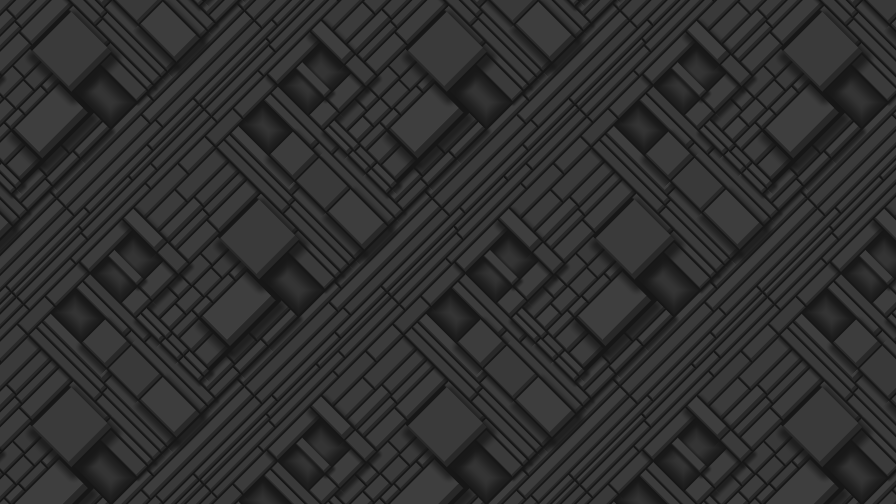
A WebGL 2 fragment shader for this background:

```glsl
#version 300 es
precision highp float;
// Dark diagonal relief of raised planks and blocks, repeating on a tilted square lattice.

uniform vec2 u_resolution;
out vec4 outColor;

const float TOP = 0.232;
const float WALL = 0.158;
const float GAP_TONE = 0.088;
const float PERIOD = 0.745;              // repeat distance, in canvas heights
const vec2 ANCHOR = vec2(0.514, 0.525);  // centre of one large square
const float GAP = 0.0035;                // half the gap between blocks, in repeats
const vec2 DROP = vec2(-0.004, 0.011);   // visible wall for a block of height one

float hash(vec2 p) {
    return fract(sin(dot(p, vec2(127.1, 311.7))) * 43758.5453);
}

float boxDistance(vec2 p, vec2 halfSize) {
    vec2 d = abs(p) - halfSize;
    return length(max(d, 0.0)) + min(max(d.x, d.y), 0.0);
}

float fill(float d) {
    float pixel = 1.41421 / (PERIOD * u_resolution.y);
    return clamp(0.5 - d / pixel, 0.0, 1.0);
}

vec2 wrapCell(vec2 p) {
    return p - round(p);
}

// Uneven cuts of the unit interval into count pieces
float cut(float k, float count, float seed) {
    float inner = step(0.5, k) * step(k, count - 0.5);
    return (k + inner * 0.55 * (hash(vec2(k, seed)) - 0.5)) / count;
}

// Start, end and index of the piece that holds x
vec3 piece(float x, float count, float seed) {
    float k = floor(x * count + 0.5);
    k = clamp(x < cut(k, count, seed) ? k - 1.0 : k, 0.0, count - 1.0);
    return vec3(cut(k, count, seed), cut(k + 1.0, count, seed), k);
}

// Sunken floor, darker toward its rim; rect is centre and half size
float recess(float tone, vec2 q, vec4 rect) {
    float d = boxDistance(wrapCell(q - rect.xy), rect.zw - GAP);
    float ground = mix(0.11, 0.205, smoothstep(0.0, 0.065, -d));
    return mix(tone, ground, fill(d));
}

// Raised group cut into counts.y rows of counts.x planks, with shadow, wall and top
float planks(float tone, vec2 q, vec4 rect, vec2 counts, float height, vec2 drop) {
    vec2 p = wrapCell(q - rect.xy);
    vec2 uv = 0.5 * p / rect.zw + 0.5;
    float seed = dot(rect, vec4(7.0, 13.0, 3.0, 5.0));
    vec3 row = piece(uv.y, counts.y, seed);
    vec3 col = piece(uv.x, counts.x, seed + row.z + 2.3);
    vec2 lo = vec2(col.x, row.x);
    vec2 hi = vec2(col.y, row.y);
    vec2 centre = (lo + hi - 1.0) * rect.zw;
    vec2 halfSize = (hi - lo) * rect.zw - GAP;
    float variation = hash(vec2(col.z + seed, row.z));
    float rise = height * mix(0.55, 1.15, variation);

    float shadow = boxDistance(p - centre - drop * rise, halfSize);
    tone = mix(GAP_TONE, tone, mix(0.25, 1.0, smoothstep(0.0, 0.022 * rise, shadow)));
    tone = mix(tone, WALL, fill(boxDistance(p - centre, halfSize)));

    vec2 wall = 0.5 * sign(drop) * min(abs(drop) * rise, halfSize);
    float top = boxDistance(p - centre + wall, halfSize - abs(wall));
    return mix(tone, TOP + 0.022 * (variation - 0.5), fill(top));
}

// Groups: "rising" ones run up to the right, "falling" ones down to the right
float relief(vec2 rising) {
    vec2 falling = rising.yx;
    vec2 d = DROP;
    vec2 e = DROP.yx;
    float t = GAP_TONE;

    // Sunken floors
    t = recess(t, rising, vec4(0.315, -0.28, 0.065, 0.08));
    t = recess(t, rising, vec4(-0.03, 0.21, 0.07, 0.10));
    t = recess(t, rising, vec4(-0.425, -0.28, 0.115, 0.08));

    // Long stripe band between the block clusters
    t = planks(t, rising, vec4(0.07, 0.38, 0.5, 0.068), vec2(2, 3), 1.0, d);
    t = planks(t, rising, vec4(-0.30, 0.514, 0.5, 0.066), vec2(3, 4), 0.9, d);

    // Rising planks and small blocks
    t = planks(t, rising, vec4(0.295, -0.39, 0.165, 0.03), vec2(2, 1), 1.0, d);
    t = planks(t, rising, vec4(-0.06, -0.27, 0.19, 0.15), vec2(2, 5), 1.2, d);
    t = planks(t, rising, vec4(-0.29, -0.035, 0.19, 0.085), vec2(4, 3), 1.0, d);
    t = planks(t, rising, vec4(-0.32, 0.265, 0.22, 0.045), vec2(3, 2), 1.0, d);
    t = planks(t, rising, vec4(-0.425, 0.13, 0.055, 0.08), vec2(1, 2), 1.3, d);
    t = planks(t, rising, vec4(-0.425, -0.39, 0.115, 0.03), vec2(1, 1), 1.2, d);
    t = planks(t, rising, vec4(-0.425, -0.16, 0.115, 0.04), vec2(2, 1), 1.2, d);

    // Falling planks
    t = planks(t, falling, vec4(-0.025, 0.19, 0.335, 0.06), vec2(2, 3), 1.4, e);
    t = planks(t, falling, vec4(-0.025, 0.42, 0.335, 0.04), vec2(2, 2), 1.4, e);
    t = planks(t, falling, vec4(0.055, 0.315, 0.255, 0.065), vec2(3, 1), 1.7, e);
    t = planks(t, falling, vec4(0.095, 0.115, 0.215, 0.015), vec2(2, 1), 1.0, e);
    t = planks(t, falling, vec4(0.21, 0.07, 0.10, 0.03), vec2(1, 1), 1.0, e);
    t = planks(t, falling, vec4(0.05, -0.51, 0.17, 0.03), vec2(3, 2), 1.0, e);
    t = planks(t, falling, vec4(-0.27, -0.28, 0.15, 0.03), vec2(2, 1), 1.5, e);
    t = planks(t, falling, vec4(-0.28, -0.43, 0.08, 0.02), vec2(1, 1), 0.8, e);

    // Tallest blocks
    t = planks(t, rising, vec4(-0.24, 0.13, 0.125, 0.08), vec2(1, 1), 2.0, d);
    return planks(t, rising, vec4(0.0, 0.0, 0.11, 0.11), vec2(1, 1), 2.6, d);
}

void main() {
    vec2 p = gl_FragCoord.xy / u_resolution.y - ANCHOR;
    vec2 rising = vec2(p.x + p.y, p.x - p.y) / PERIOD;
    outColor = vec4(vec3(relief(rising)), 1.0);
}
```
